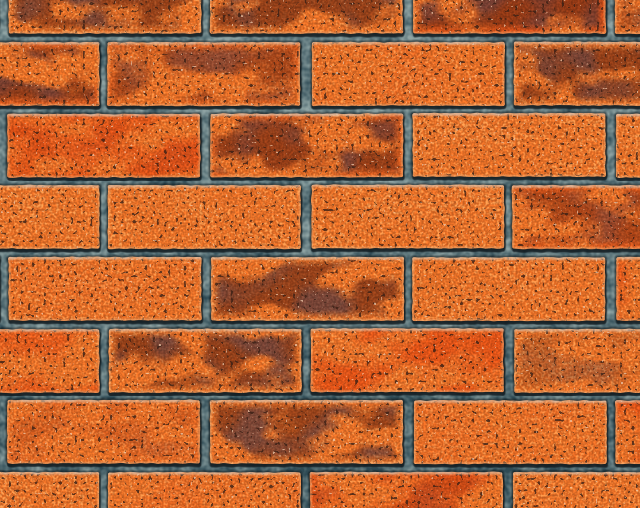
This texture is drawn by a Shadertoy shader. Its source:

```glsl
vec2 hash2(vec2 c) {
    vec3 v = fract(c.xyx * vec3(0.1031, 0.1030, 0.0973));
    v += dot(v, v.yzx + 33.33);
    return fract((v.xx + v.yz) * v.zy);
}

// Gradient noise, roughly -0.7 to 0.7
float corner(vec2 cell, vec2 offset, vec2 f) {
    float angle = 6.2832 * hash2(cell + offset).x;
    return dot(vec2(cos(angle), sin(angle)), f - offset);
}

float noise(vec2 p) {
    vec2 i = floor(p), f = p - i;
    vec2 u = f * f * f * (f * (f * 6.0 - 15.0) + 10.0);
    return mix(mix(corner(i, vec2(0, 0), f), corner(i, vec2(1, 0), f), u.x),
               mix(corner(i, vec2(0, 1), f), corner(i, vec2(1, 1), f), u.x), u.y);
}

float roundedBox(vec2 p, vec2 halfSize, float radius) {
    vec2 q = abs(p) - halfSize + radius;
    return length(max(q, 0.0)) + min(max(q.x, q.y), 0.0) - radius;
}

vec3 mortarColor(vec2 p, float dist, float shadow, float height) {
    float tone = 0.38 + 0.3 * height + 0.7 * noise(p * vec2(9.0, 14.0)) + 0.5 * noise(p * 45.0);
    vec3 color = mix(vec3(0.18, 0.29, 0.33), vec3(0.56, 0.64, 0.64), clamp(tone, 0.0, 1.0));
    color *= mix(0.55, 1.0, smoothstep(0.0, 0.016, dist));
    return mix(color, vec3(0.07, 0.11, 0.13), 0.85 * shadow);
}

vec3 brickColor(vec2 p, vec2 local, vec2 id, float dist, float height) {
    vec2 luck = hash2(id + 17.0), shift = 40.0 * hash2(id + 5.0);
    float blotch = noise(local * vec2(3.2, 5.5) + shift) + 0.35 * noise(local * vec2(9.0, 13.0) + shift);
    float grain = noise(p * 58.0), fine = noise(p * 88.0 + 31.0);

    // Fired clay, from pale orange to red
    vec3 color = mix(vec3(0.89, 0.43, 0.15), vec3(0.92, 0.56, 0.28),
                     smoothstep(-0.1, 0.6, grain + 0.6 * fine + 0.3 * blotch));
    float red = smoothstep(0.45, 0.95, luck.x + 0.25 * height);
    color = mix(color, vec3(0.86, 0.29, 0.07), 0.85 * red * smoothstep(-0.3, 0.3, blotch));

    // Burnt patches, more common higher up
    float burnt = smoothstep(0.75, 1.1, luck.y + 0.45 * height);
    float patchMask = smoothstep(-0.12, 0.22, blotch - 0.1 + 0.25 * burnt)
                    * smoothstep(0.0, 0.06, -dist);
    vec3 soot = mix(vec3(0.50, 0.20, 0.08), vec3(0.36, 0.22, 0.22), smoothstep(-0.2, 0.4, noise(local * 5.0 + shift.yx)));
    color = mix(color, soot, 0.8 * burnt * patchMask);
    color *= 1.0 + 0.3 * fine;

    // Dark pits and pale grit
    float pits = smoothstep(0.24, 0.46, noise(p * 52.0 + 71.0) + 0.3 * fine);
    color = mix(color, vec3(0.22, 0.12, 0.08), 0.8 * pits);
    float grit = smoothstep(0.38, 0.54, noise(p * 64.0 + 143.0));
    color = mix(color, vec3(0.93, 0.78, 0.66), 0.75 * grit);

    // Worn rim, brightest along the top
    float rim = smoothstep(-0.016, -0.002, dist);
    float top = smoothstep(0.135, 0.153, local.y);
    color = mix(color, vec3(0.94, 0.68, 0.46), 0.5 * rim);
    return mix(color, vec3(0.84, 0.76, 0.70), top * (0.45 + 0.5 * noise(p * 25.0)));
}

void mainImage(out vec4 fragColor, in vec2 fragCoord) {
    // One unit is one brick plus its joint
    float pixel = 3.16 / iResolution.x;
    vec2 p = fragCoord * pixel;
    float rowPos = p.y / 0.354 + 0.442;
    float row = floor(rowPos);
    float column = p.x + (mod(row, 2.0) < 0.5 ? 0.49 : -0.015);
    vec2 id = vec2(floor(column), row) + 20.0;
    float height = clamp(row / 7.0, 0.0, 1.0);

    // Slightly shifted bricks with rough edges
    vec2 local = vec2(fract(column) - 0.5, (fract(rowPos) - 0.5) * 0.354);
    local += (hash2(id) - 0.5) * vec2(0.012, 0.005);
    vec2 halfSize = vec2(0.476, 0.157);
    float rough = 0.005 * noise(p * 24.0);
    float dist = roundedBox(local, halfSize, 0.009) + rough;
    float shadowDist = roundedBox(local + vec2(-0.003, 0.014), halfSize, 0.009) + rough;
    float shadow = 1.0 - smoothstep(-0.002, 0.009, shadowDist);

    vec3 color = mix(brickColor(p, local, id, dist, height),
                     mortarColor(p, dist, shadow, height),
                     smoothstep(-0.6 * pixel, 0.6 * pixel, dist));
    fragColor = vec4(clamp(color, 0.0, 1.0), 1.0);
}
```
